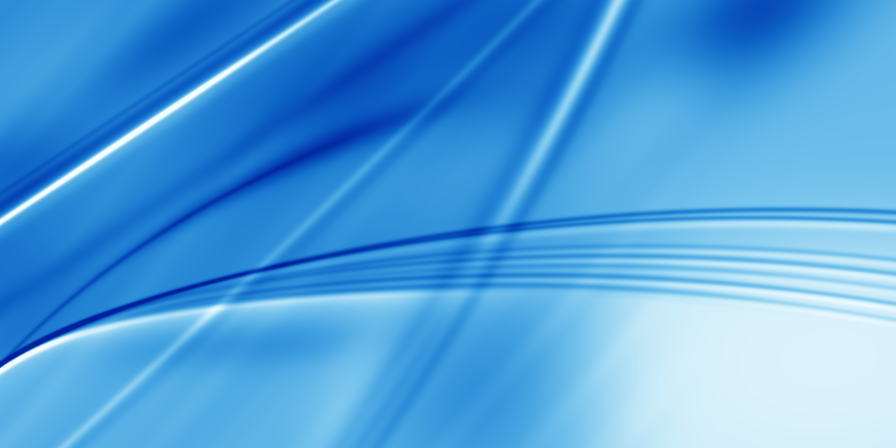
Write a WebGL 2 fragment shader that draws this background.

```glsl
#version 300 es
precision highp float;
// Abstract blue backdrop: soft light and dark clouds, a fan of thin arcs
// opening from the left edge, and three slanted beams of light.
// Everything adds up in one scalar tone, which a colour ramp turns into blue.

#define FAN_Y 0.185        // height where the arcs meet on the left edge
#define FAN_LINES 5        // faint arcs in the lower bundle
#define ARC_BEND 0.097     // curvature of the arcs
#define BEAM_GAIN 0.62     // strength of the white beam
#define STREAK_GAIN 0.07   // strength of the slanted silk texture
#define TONE_STEP 0.15     // tone distance between ramp colours

uniform vec2 u_resolution;
out vec4 fragColor;

float hash(float n) {
    n = fract(n * 0.1031);
    n *= n + 33.33;
    return fract(n * (n + n));
}

float noise(float x) {
    float i = floor(x), f = fract(x);
    return mix(hash(i), hash(i + 1.0), f * f * (3.0 - 2.0 * f));
}

// Soft line profile around distance zero
float line(float d, float width) {
    d /= width;
    return exp(-d * d);
}

// Soft rotated ellipse
float cloud(vec2 p, vec2 center, vec2 radius, float angle) {
    float c = cos(angle), s = sin(angle);
    vec2 q = mat2(c, -s, s, c) * (p - center) / radius;
    return exp(-dot(q, q));
}

// Height of one arc: spread 0 is the top of the fan, 1 the bottom
float arc(float x, float spread) {
    float top = mix(0.347, 0.167, spread);
    float peak = mix(1.75, 1.05, spread);
    float start = top - ARC_BEND * peak * peak;
    return FAN_Y + top - ARC_BEND * (x - peak) * (x - peak) - start * exp(-x / 0.15);
}

vec3 ramp(float tone) {
    vec3 stops[8] = vec3[8](
        vec3(0.00, 0.13, 0.60), vec3(0.02, 0.25, 0.70),
        vec3(0.05, 0.39, 0.77), vec3(0.14, 0.52, 0.83),
        vec3(0.27, 0.64, 0.88), vec3(0.47, 0.77, 0.93),
        vec3(0.76, 0.91, 0.97), vec3(0.96, 0.99, 1.00));
    vec3 color = stops[0];
    for (int i = 1; i < 8; i++)
        color = mix(color, stops[i], clamp(tone / TONE_STEP - float(i - 1), 0.0, 1.0));
    return color;
}

// Broad light and dark areas
float background(vec2 p) {
    float t = mix(0.49, 0.70, smoothstep(1.0, 1.6, p.x));
    t = mix(t, 0.62, cloud(p, vec2(0.16, 0.83), vec2(0.32, 0.12), 0.58));
    t = mix(t, 0.30, cloud(p, vec2(0.46, 0.96), vec2(0.35, 0.08), 0.58));
    t = mix(t, 0.30, cloud(p, vec2(0.00, 0.61), vec2(0.18, 0.07), 0.58));
    t = mix(t, 0.36, cloud(p, vec2(0.00, 0.35), vec2(0.22, 0.15), 0.70));
    t = mix(t, 0.25, cloud(p, vec2(0.80, 0.83), vec2(0.32, 0.13), 0.50));
    t = mix(t, 0.29, cloud(p, vec2(1.12, 0.94), vec2(0.28, 0.13), 0.30));
    t = mix(t, 0.38, cloud(p, vec2(1.20, 0.76), vec2(0.17, 0.10), 0.90));
    t = mix(t, 0.57, cloud(p, vec2(0.98, 0.60), vec2(0.26, 0.09), 0.45));
    t = mix(t, 0.18, cloud(p, vec2(1.68, 0.97), vec2(0.30, 0.13), 0.60));
    t = mix(t, 0.66, cloud(p, vec2(1.46, 0.70), vec2(0.20, 0.12), 0.90));
    return mix(t, 0.98, cloud(p, vec2(1.85, 0.20), vec2(0.52, 0.28), 0.10));
}

// Pale sheet under the lowest arc
float sheet(vec2 p, float t) {
    float depth = arc(p.x, 1.0) - p.y;
    float under = smoothstep(-0.008, 0.012, depth);
    float s = mix(0.67, 0.92, smoothstep(1.1, 1.6, p.x));
    s = mix(s, 0.54, cloud(p, vec2(0.55, 0.23), vec2(0.32, 0.05), 0.05));
    s = mix(s, 0.77, cloud(p, vec2(0.77, 0.12), vec2(0.18, 0.06), 1.0));
    s = mix(s, 0.50, cloud(p, vec2(1.07, 0.14), vec2(0.22, 0.16), 0.9));
    s = mix(s, 0.98, cloud(p, vec2(1.85, 0.20), vec2(0.46, 0.28), 0.10));
    s += 0.27 * exp(-max(depth, 0.0) / 0.03) * (1.0 - smoothstep(0.75, 1.35, p.x));
    return mix(t, s, under);
}

// Dark sweep, double arc and faint lower bundle
float fan(vec2 p) {
    float sweep = p.y - FAN_Y - p.x / (0.95 + 0.75 * p.x);
    float body = smoothstep(0.0, 0.6, p.x) * (1.0 - smoothstep(0.75, 1.2, p.x));
    float t = -0.27 * body * line(sweep, 0.012 + 0.025 * p.x);
    t -= 0.16 * line(sweep, 0.007) * (1.0 - smoothstep(0.4, 0.9, p.x));
    float upper = p.y - arc(p.x, 0.0), lower = p.y - arc(p.x, 0.1);
    t -= 0.30 * line(upper, 0.006) + 0.25 * line(lower, 0.005);
    t += 0.10 * line(lower + 0.014, 0.009);
    for (int i = 0; i < FAN_LINES; i++) {
        float d = p.y - arc(p.x, 0.45 + 0.12 * float(i));
        float strength = 0.08 + 0.09 * hash(float(i) + 4.0);
        t += strength * (0.6 * line(d + 0.012, 0.007) - line(d, 0.006));
    }
    return t;
}

// Slanted light beams with their shadows
float beams(vec2 p) {
    float white = (p.y - 0.505 - 0.66 * p.x) * 0.835;
    float t = BEAM_GAIN * line(white, 0.008) * (1.0 - 0.4 * smoothstep(0.4, 0.75, p.x));
    t += 0.16 * line(white + 0.015, 0.018) - 0.20 * line(white - 0.028, 0.014);
    t -= 0.10 * line(white - 0.052, 0.006) + 0.10 * line(white + 0.16, 0.025);
    float broad = (p.x - 0.80 - 0.68 * p.y + 0.10 * p.y * p.y) * 0.87;
    float rise = smoothstep(0.15, 0.9, p.y);
    t += mix(-0.10, 0.40, rise) * line(broad, 0.018);
    t -= 0.13 * line(broad - 0.035, 0.018) + 0.09 * line(broad + 0.04, 0.025);
    float thin = (p.x - 0.14 - 1.12 * p.y + 0.06 * p.y * p.y) * 0.68;
    t += 0.14 * line(thin, 0.010) - 0.06 * line(thin - 0.025, 0.015);
    return t;
}

void main() {
    vec2 p = gl_FragCoord.xy / u_resolution.y;
    float tone = sheet(p, background(p));
    float across = p.x * 0.75 - p.y * 0.66;
    float silk = noise(across * 9.0 + 20.0) + 0.5 * noise(across * 27.0 + 50.0) - 0.75;
    tone += STREAK_GAIN * silk * (1.0 - smoothstep(1.2, 1.7, p.x));
    tone += fan(p) + beams(p);
    fragColor = vec4(ramp(tone), 1.0);
}
```
